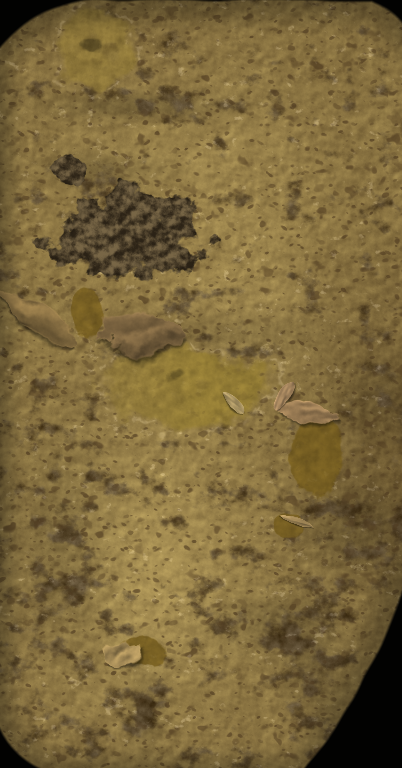
Reproduce this texture procedurally as a WebGL 1 fragment shader.

```glsl
precision highp float;
// A soil-stained potato with peeling skin on a black ground.
uniform vec2 u_resolution;

float hash(vec2 p) {
  return fract(sin(dot(p, vec2(127.1, 311.7))) * 43758.5453);
}

float noise(vec2 p) {
  vec2 i = floor(p), f = fract(p);
  f = f * f * (3.0 - 2.0 * f);
  return mix(mix(hash(i), hash(i + vec2(1, 0)), f.x),
             mix(hash(i + vec2(0, 1)), hash(i + vec2(1, 1)), f.x), f.y);
}

float fbm(vec2 p) {
  float sum = 0.0, amp = 0.5;
  for (int i = 0; i < 5; i++) {
    sum += amp * noise(p);
    p = mat2(1.6, 1.2, -1.2, 1.6) * p + 7.3;
    amp *= 0.5;
  }
  return sum;
}

float glow(vec2 p, vec2 center, vec2 radius) {
  vec2 q = (p - center) / radius;
  return exp(-dot(q, q));
}

// Ragged ellipse, positive inside
float blob(vec2 p, vec2 center, vec2 radius, float ragged) {
  return 1.0 - length((p - center) / radius) + ragged * (fbm(p * 38.0) - 0.48);
}

// Small ragged crumbs of varied strength, at most one per cell
float specks(vec2 p, float density) {
  float mask = 0.0;
  for (int i = 0; i < 4; i++) {
    float k = float(i), freq = 30.0 + 22.0 * k;
    vec2 g = p * freq + k * 13.7, id = floor(g);
    vec2 q = fract(g) - 0.35 - 0.3 * vec2(hash(id), hash(id + 5.1));
    q.y += q.x * (hash(id + 2.7) - 0.5);
    float size = 0.06 + 0.2 * hash(id + 9.2);
    float d = length(q * vec2(1.0, 1.6)) + 0.5 * (noise(p * 170.0) - 0.5);
    float present = step(hash(id + 3.3), density) * (0.35 + 0.65 * hash(id + 6.4));
    mask = max(mask, present * (1.0 - smoothstep(size - 0.14, size + 0.1, d)));
  }
  return mask;
}

// Torn curl of loose skin with a shadow under it and a bright rim
vec3 flap(vec3 col, vec2 p, vec2 center, float angle, vec2 size, vec3 tint) {
  vec2 q = p - center;
  q = vec2(cos(angle) * q.x + sin(angle) * q.y, cos(angle) * q.y - sin(angle) * q.x) / size;
  q += 1.1 * (vec2(fbm(p * 32.0), fbm(p * 32.0 + 8.0)) - 0.48);
  float d = 1.0 - abs(q.x * q.x * q.x) - abs(q.y + 0.35 * q.x);
  float under = 1.0 - q.x * q.x - abs(q.y + 0.35 * q.x + 0.3);
  col *= 1.0 - 0.45 * smoothstep(-0.15, 0.3, under);
  float fold = 0.62 + 0.45 * noise(q * vec2(1.5, 3.0) + center * 50.0) + 0.3 * fbm(p * 90.0) + 0.1 * q.y;
  fold += 0.16 * smoothstep(0.22, 0.02, d) - 0.1;
  return mix(col, tint * fold, smoothstep(0.0, 0.16, d));
}

// Distance inward from the outline
float outline(vec2 p) {
  float d = 0.17 - length(max(vec2(0.13 - p.x, p.y - 0.83), 0.0));
  d = min(d, 0.181 - length(max(p - vec2(0.4, 0.84), 0.0)));
  d = min(d, 0.113 - length(max(0.1 - p, 0.0)));
  float bow = 0.011 * max(1.0 - pow(abs(p.y - 0.11) / 0.12, 2.0), 0.0);
  return min(d, bow - dot(p - vec2(0.523, 0.225), vec2(0.872, -0.488)));
}

void main() {
  vec2 p = gl_FragCoord.xy / u_resolution.y;
  float broad = fbm(p * 9.0), fine = fbm(p * 95.0);
  float relief = fine - fbm(p * 95.0 + vec2(-0.3, 0.4));

  // Skin tone and soft light
  float light = 0.54 + 0.3 * (broad - 0.48) + 0.5 * (fine - 0.48) + 0.55 * relief;
  light += 0.42 * glow(p, vec2(0.2, 0.26), vec2(0.12, 0.13));
  light += 0.25 * glow(p, vec2(0.31, 0.67), vec2(0.12, 0.16));
  light += 0.2 * glow(p, vec2(0.21, 0.8), vec2(0.1, 0.04));
  light -= 0.38 * glow(p, vec2(0.52, 0.42), vec2(0.11, 0.25));
  light -= 0.12 * smoothstep(0.8, 1.0, p.y);
  vec3 col = mix(vec3(0.42, 0.34, 0.185), vec3(0.665, 0.57, 0.33), light);

  // Peeled patches of bare flesh
  float peel = blob(p, vec2(0.124, 0.935), vec2(0.058, 0.055), 0.6);
  peel = max(peel, blob(p, vec2(0.24, 0.495), vec2(0.12, 0.057), 0.6));
  float deep = blob(p, vec2(0.414, 0.408), vec2(0.036, 0.052), 0.7);
  deep = max(deep, blob(p, vec2(0.113, 0.592), vec2(0.02, 0.034), 0.8));
  deep = max(deep, blob(p, vec2(0.187, 0.151), vec2(0.03, 0.019), 0.8));
  deep = max(deep, blob(p, vec2(0.375, 0.315), vec2(0.02, 0.017), 0.8));
  vec3 flesh = vec3(0.58, 0.49, 0.19) * (0.86 + 0.3 * fine);
  float thin = mix(0.45, 0.8, smoothstep(0.14, 0.28, p.x));
  col = mix(col, flesh, thin * smoothstep(0.0, 0.2, peel));
  col += 0.1 * smoothstep(0.06, 0.0, abs(peel)) * smoothstep(0.45, 0.65, noise(p * 90.0));
  col = mix(col, flesh * vec3(0.79, 0.74, 0.6), 0.85 * smoothstep(0.0, 0.12, deep));

  // Soil stains, gathered in the lower right and along the creases
  float soil = 1.2 * glow(p, vec2(0.47, 0.31), vec2(0.07, 0.06)) + glow(p, vec2(0.36, 0.19), vec2(0.08, 0.035));
  soil += glow(p, vec2(0.41, 0.12), vec2(0.04, 0.06)) + 0.8 * glow(p, vec2(0.5, 0.48), vec2(0.06, 0.05));
  soil += 0.8 * glow(p, vec2(0.08, 0.29), vec2(0.06, 0.13)) + glow(p, vec2(0.19, 0.07), vec2(0.025, 0.045));
  soil += 1.3 * glow(p, vec2(0.18, 0.862), vec2(0.1, 0.016)) + glow(p, vec2(0.13, 0.78), vec2(0.07, 0.02));
  soil += 0.6 * glow(p, vec2(0.3, 0.565), vec2(0.12, 0.025));
  float bare = 1.0 - 0.8 * smoothstep(0.0, 0.2, max(peel, deep));
  float smear = fbm(p * vec2(42.0, 50.0) + 4.0);
  float stain = smoothstep(0.57, 0.82, smear + 0.2 * min(soil, 1.3));
  col *= 1.0 - 0.16 * min(soil, 1.0) * bare;
  col = mix(col, vec3(0.28, 0.22, 0.135) + 0.35 * (fine - 0.45), 0.8 * stain * bare);
  col = mix(col, vec3(0.31, 0.23, 0.125), 0.7 * specks(p, 0.3 + 0.25 * min(soil, 1.0)) * bare);

  // Pale flecks of scuffed skin
  col += 0.13 * smoothstep(0.66, 0.82, fbm(p * vec2(85.0, 110.0) + 31.0)) * bare;

  // Thick crumbly clod
  float clod = max(blob(p, vec2(0.17, 0.692), vec2(0.098, 0.054), 1.4),
                   blob(p, vec2(0.092, 0.778), vec2(0.022, 0.019), 1.6));
  float crumb = fbm(p * 125.0) + 0.9 * relief;
  vec3 earth = mix(vec3(0.17, 0.135, 0.085), vec3(0.47, 0.4, 0.275), smoothstep(0.1, 0.85, crumb));
  earth *= 0.8 + 0.2 * smoothstep(0.0, 0.3, clod);
  col = mix(col, earth, smoothstep(0.0, 0.12, clod));

  // Eyes, pale scar and loose skin
  float eye = max(blob(p, vec2(0.232, 0.513), vec2(0.014, 0.01), 2.0),
                  blob(p, vec2(0.12, 0.94), vec2(0.012, 0.008), 2.0));
  col *= 1.0 - 0.3 * smoothstep(0.0, 0.5, eye);
  col = flap(col, p, vec2(0.303, 0.475), -0.7, vec2(0.018, 0.007), vec3(0.72, 0.63, 0.42));
  col = flap(col, p, vec2(0.05, 0.585), -0.5, vec2(0.058, 0.02), vec3(0.55, 0.45, 0.27));
  col = flap(col, p, vec2(0.182, 0.567), 0.25, vec2(0.05, 0.03), vec3(0.52, 0.42, 0.27));
  col = flap(col, p, vec2(0.402, 0.461), 0.05, vec2(0.04, 0.016), vec3(0.66, 0.53, 0.36));
  col = flap(col, p, vec2(0.37, 0.483), 1.2, vec2(0.019, 0.009), vec3(0.67, 0.54, 0.38));
  col = flap(col, p, vec2(0.158, 0.147), 0.7, vec2(0.028, 0.018), vec3(0.7, 0.59, 0.37));
  col = flap(col, p, vec2(0.387, 0.321), -0.3, vec2(0.024, 0.005), vec3(0.67, 0.56, 0.36));

  // Rounded falloff and silhouette
  float d = outline(p) + 0.004 * (noise(p * 25.0) - 0.5);
  col *= mix(0.72, 1.0, smoothstep(0.0, 0.05, d)) * mix(0.92, 1.0, smoothstep(0.0, 0.03, p.x));
  col = mix(vec3(0.006, 0.006, 0.004), col, smoothstep(-0.002, 0.003, d));
  gl_FragColor = vec4(col, 1.0);
}
```
